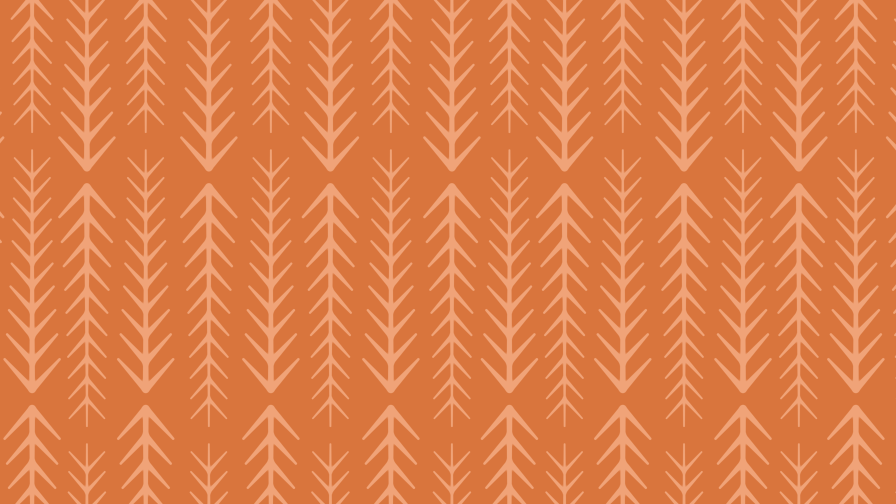
This pattern is drawn by a WebGL 2 fragment shader. Its source:

```glsl
#version 300 es
precision highp float;

uniform vec2 u_resolution;
out vec4 outColor;

const vec3 GROUND = vec3(0.85, 0.46, 0.24);
const vec3 BRANCH = vec3(0.94, 0.64, 0.47);

// Lengths are in units of 1/432 of the canvas height.
const float UNITS = 432.0;
const float COLUMN_PITCH = 50.43;
const float FIRST_COLUMN = 28.0;
const float ROW_PERIOD = 442.0;
const float EVEN_MIRROR = 342.0;  // where two wide ends meet, from the top
const float ODD_MIRROR = 152.0;
const float HALF_GAP = 6.0;
const float TREE_LENGTH = 208.0;
const int ARM_PAIRS = 10;
const float FIRST_TIP = 28.0;
const float TIP_STEP = 21.6;
const float TIP_CROWDING = 0.27;
const float ARM_SLOPE = 1.1;
const float MIN_REACH = 14.0;
const float EXTRA_REACH = 9.5;
const vec2 STEM_RADIUS = vec2(2.5, 0.8);  // wide end, thin end
const vec2 ROOT_RADIUS = vec2(3.0, 1.6);
const vec2 TIP_RADIUS = vec2(1.1, 0.7);
const float FILLET = 2.0;
const float EDGE_SOFTNESS = 0.7;          // in output pixels
const float TAU = 6.2831853;

// Distance to a segment whose radius tapers from r.x to r.y.
float taperedSegment(vec2 p, vec2 a, vec2 b, vec2 r) {
  vec2 ab = b - a;
  float h = clamp(dot(p - a, ab) / dot(ab, ab), 0.0, 1.0);
  return length(p - a - ab * h) - mix(r.x, r.y, h);
}

float smoothUnion(float a, float b, float k) {
  float h = max(k - abs(a - b), 0.0) / k;
  return min(a, b) - 0.25 * k * h * h;
}

// Tree with its wide apex at the origin and its thin tail along +y.
float treeDistance(vec2 p) {
  p.x = abs(p.x);
  float d = taperedSegment(p, vec2(0.0, STEM_RADIUS.x),
                           vec2(0.0, TREE_LENGTH - STEM_RADIUS.y), STEM_RADIUS);
  for (int k = 0; k < ARM_PAIRS; k++) {
    float n = float(k);
    float thinning = n / float(ARM_PAIRS - 1);
    float reach = MIN_REACH + EXTRA_REACH * exp(-0.25 * n);
    float tipY = FIRST_TIP + TIP_STEP * n - TIP_CROWDING * n * n;
    vec2 tip = vec2(reach, tipY);
    vec2 root = vec2(0.0, tipY - ARM_SLOPE * reach);
    vec2 radius = vec2(mix(ROOT_RADIUS.x, ROOT_RADIUS.y, thinning),
                       mix(TIP_RADIUS.x, TIP_RADIUS.y, thinning));
    d = smoothUnion(d, taperedSegment(p, root, tip, radius), FILLET);
  }
  return d;
}

// Uneven column spacing as a sum of slow and quick waves.
float columnX(float i) {
  float a = TAU * i / 15.0;
  float drift = 1.7 - 3.3 * cos(a - 0.29) - 1.85 * sin(2.0 * a)
              + 1.4 * cos(0.25 * TAU * (i - 7.5));
  return FIRST_COLUMN + COLUMN_PITCH * i + drift;
}

void main() {
  float pixel = UNITS / u_resolution.y;
  vec2 p = gl_FragCoord.xy * pixel;
  p.y = UNITS - p.y;

  // Nearest column and its neighbours, each mirrored down the canvas
  float nearest = round((p.x - FIRST_COLUMN) / COLUMN_PITCH);
  float d = UNITS;
  for (int j = -1; j <= 1; j++) {
    float i = nearest + float(j);
    float mirror = mix(EVEN_MIRROR, ODD_MIRROR, mod(i, 2.0));
    float y = abs(mod(p.y - mirror + 0.5 * ROW_PERIOD, ROW_PERIOD) - 0.5 * ROW_PERIOD);
    d = min(d, treeDistance(vec2(p.x - columnX(i), y - HALF_GAP)));
  }

  float edge = EDGE_SOFTNESS * pixel;
  float ink = 1.0 - smoothstep(-edge, edge, d);
  outColor = vec4(mix(GROUND, BRANCH, ink), 1.0);
}
```
